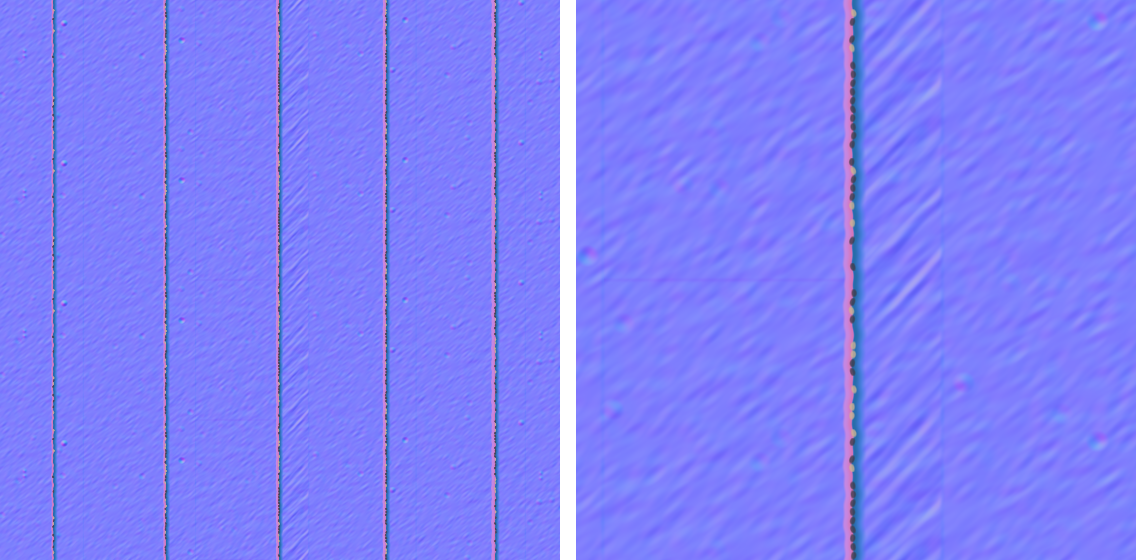
Left: the whole. Right: its middle third, enlarged.
Reproduce this texture map procedurally as a WebGL 2 fragment shader.

```glsl
#version 300 es
precision highp float;
// Normal map of five painted vertical boards, with grooves, grain and scratches.

uniform vec2 u_resolution;
out vec4 fragColor;

const float TILE = 0.25; // the wear repeats four times down

vec3 hash3(vec2 p) {
  vec3 q = fract(p.xyx * vec3(0.1031, 0.103, 0.0973));
  q += dot(q, q.yxz + 33.33);
  return fract((q.xxy + q.yzz) * q.zyx);
}

// Slope of soft random bumps, one per sheared cell, repeating every TILE in y.
vec2 bumpSlope(vec2 p, vec2 scale, float shear, float density) {
  vec2 q = vec2(p.x, p.y - shear * p.x) * scale;
  vec2 base = floor(q);
  vec2 g = vec2(0.0);
  for (int j = -1; j <= 1; j++) {
    for (int i = -1; i <= 1; i++) {
      vec2 cell = base + vec2(i, j);
      vec3 r = hash3(vec2(cell.x, mod(cell.y, scale.y * TILE)) + scale);
      vec2 d = q - cell - r.xy;
      float k = max(0.0, 1.0 - dot(d, d));
      g += step(r.z, density) * (fract(r.z * 397.0) - 0.5) * d * k * k;
    }
  }
  return vec2(g.x * scale.x / scale.y - shear * g.y, g.y);
}

// Slope of a single small dent.
vec2 dentSlope(vec2 p, vec2 center, vec2 size) {
  vec2 d = (p - center) / size;
  return d * exp(-dot(d, d));
}

void main() {
  vec2 uv = gl_FragCoord.xy / u_resolution;
  vec2 tile = vec2(uv.x, mod(uv.y, TILE));
  float grooveX[5] = float[5](0.0953, 0.2958, 0.4980, 0.6895, 0.8845);

  // Paint grain: fine streaky bumps over broader ones
  vec2 slope = 0.62 * bumpSlope(uv, vec2(104.0, 160.0), 0.6, 1.0);
  slope += 0.28 * bumpSlope(uv, vec2(48.0, 72.0), 0.4, 1.0);
  vec2 pits = bumpSlope(uv, vec2(130.0, 140.0), 0.0, 0.014);
  slope += 1.8 * pits;

  // Dents that return in every tile
  for (int i = 0; i < 2; i++) {
    float y = 0.150 + 0.009 * float(i);
    slope += 0.7 * dentSlope(tile, vec2(0.044, y), vec2(0.003));
    slope += 0.6 * dentSlope(tile, vec2(0.966, y - 0.004), vec2(0.003));
  }
  slope += 0.9 * dentSlope(tile, vec2(0.101, 0.044), vec2(0.005, 0.004));

  // Faint horizontal seam on one board
  float seamY = min(tile.y, TILE - tile.y) / 0.0012;
  slope.y -= 0.07 * exp(-seamY * seamY) * step(0.35, uv.x) * step(uv.x, 0.498);

  // Narrow strip right of each groove, ended by a fine ridge
  for (int i = 0; i < 5; i++) {
    float d = uv.x - grooveX[i];
    float strip = smoothstep(0.002, 0.006, d) * (1.0 - smoothstep(0.051, 0.055, d));
    slope += 2.5 * strip * pits;
    if (i == 2) {
      slope += 1.25 * strip * bumpSlope(uv, vec2(32.0, 120.0), 1.0, 1.0);
    }
    float ridge = (d - 0.0535) / 0.0013;
    float worn = 0.7 + 0.3 * sin(uv.y * 100.53) * sin(uv.y * 276.46 + float(i));
    slope.x += 0.12 * worn * exp(-ridge * ridge);
  }

  // Encode the normal, green pointing down
  vec3 normal = normalize(vec3(-slope.x, slope.y, 1.0));
  vec3 color = normal * 0.5 + vec3(0.496, 0.496, 0.494);

  // Grooves: pink left wall, teal right wall, chipped dark edge between
  for (int i = 0; i < 5; i++) {
    float n = float(i);
    float row = tile.y * 192.0;
    vec3 chip = hash3(vec2(floor(row), 17.0 + n));
    float wobble = 0.0004 * sin(uv.y * 201.06 + n) + 0.0003 * sin(uv.y * 527.79);
    float d = uv.x - grooveX[i] - wobble;
    float width = 0.0032 + 0.0009 * n;

    float left = smoothstep(-width - 0.001, -width + 0.001, d) * (1.0 - smoothstep(-0.0005, 0.0007, d));
    float right = smoothstep(-0.0005, 0.0007, d) * (1.0 - smoothstep(0.0045, 0.0085, d));
    vec3 pink = mix(vec3(0.79, 0.53, 0.88), vec3(0.86, 0.46, 0.70), smoothstep(-0.004, 0.0, d));
    vec3 teal = mix(vec3(0.13, 0.42, 0.65), vec3(0.29, 0.50, 0.89), smoothstep(0.001, 0.006, d));
    color = mix(color, pink, 0.95 * left);
    color = mix(color, teal, 0.95 * right);

    // Chips are dark, now and then pale; the first groove is nearly clean
    vec2 spot = vec2((d - 0.001 * (chip.x - 0.5)) / 0.0019, (fract(row) - 0.5) * 1.8);
    float dent = 1.0 - smoothstep(0.5, 1.1, length(spot));
    float present = step(chip.y, i == 0 ? 0.25 : 0.72);
    vec3 chipColor = mix(vec3(0.25, 0.24, 0.30), vec3(0.80, 0.70, 0.58), step(0.72, chip.z));
    color = mix(color, chipColor, 0.8 * dent * present);
  }

  fragColor = vec4(clamp(color, 0.0, 1.0), 1.0);
}
```
